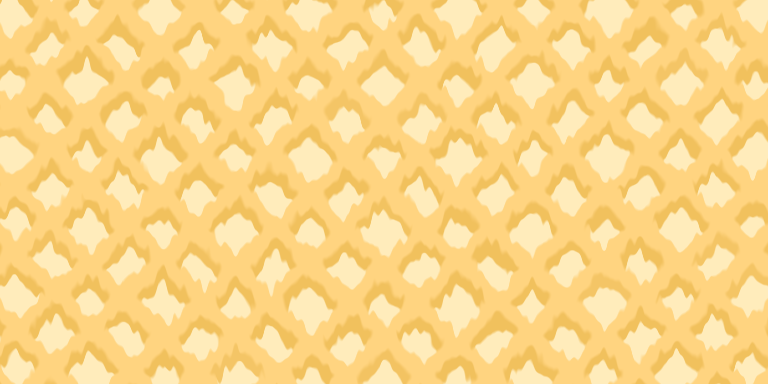
Write a WebGL 2 fragment shader that draws this pattern.

```glsl
#version 300 es
precision highp float;
// Waffle grid: a diagonal lattice of ragged diamond pockets between flat ribs.
// Each pocket is a rounded box in rotated cell space, with a second, smaller
// box for the pale floor that leaves a shadow along the two upper walls.

uniform vec2 u_resolution;
out vec4 outColor;

// Lengths are in canvas heights.
const vec2 PITCH = vec2(0.1953, 0.1927);  // pocket spacing across and down
const float FIRST_ROW = 0.208;            // depth of the reference pocket
const float PINCH = 0.026;                // sideways narrowing toward the bottom
const float BOW = 0.042;                  // upward bend of rows at the sides
const float TOOTH_SIZE = 0.030;           // height of the ragged teeth
const float WOBBLE_SIZE = 0.010;          // slow unevenness of the ribs

// Sizes are in lattice cells.
const float HALF_NARROW = 0.300;          // odd diagonals
const float HALF_WIDE = 0.390;            // even diagonals
const float SIZE_SPREAD = 0.045;          // random change of size
const float CENTRE_SPREAD = 0.030;        // random shift of centre
const float WALL = 0.180;                 // thickness of the upper shadow
const float WALL_SPREAD = 0.060;
const float FLOOR_OVERLAP = 0.022;        // floor covers the lower shadow rim
const float POCKET_ROUND = 0.090;
const float FLOOR_ROUND = 0.060;
const float SHADOW_SOFT = 0.042;
const float FLOOR_SOFT = 0.026;

const vec3 RIB = vec3(1.00, 0.83, 0.50);
const vec3 SHADOW = vec3(0.945, 0.755, 0.365);
const vec3 FLOOR = vec3(1.00, 0.925, 0.735);

float hash(vec2 p) {
  vec3 q = fract(vec3(p.xyx) * 0.1031);
  q += dot(q, q.yzx + 33.33);
  return fract((q.x + q.y) * q.z);
}

float noise(vec2 p) {
  vec2 i = floor(p), f = fract(p);
  f = f * f * (3.0 - 2.0 * f);
  float low = mix(hash(i), hash(i + vec2(1, 0)), f.x);
  float high = mix(hash(i + vec2(0, 1)), hash(i + vec2(1, 1)), f.x);
  return mix(low, high, f.y);
}

float roundedBox(vec2 p, vec2 halfSize, float radius) {
  vec2 d = abs(p) - halfSize + radius;
  return length(max(d, 0.0)) + min(max(d.x, d.y), 0.0) - radius;
}

float fill(float dist, float softness) {
  return 1.0 - smoothstep(-softness, softness, dist);
}

void main() {
  vec2 pos = (gl_FragCoord.xy - vec2(0.5 * u_resolution.x, 0.0)) / u_resolution.y;
  float pixel = 1.0 / (u_resolution.y * PITCH.y);

  // Slight bend of the whole sheet.
  float depth = 1.0 - pos.y;
  vec2 sheet = vec2(pos.x * (1.0 + PINCH * depth),
                    FIRST_ROW - depth * (1.0 + BOW * pos.x * pos.x));

  // Vertical teeth and slow wobble.
  vec2 grain = pos + 7.0;
  sheet.y += TOOTH_SIZE * (noise(grain * vec2(75.0, 22.0)) - 0.5);
  sheet += WOBBLE_SIZE * (vec2(noise(grain * 24.0), noise(grain * 24.0 + 51.0)) - 0.5);

  // Rotated lattice: both upper walls face the positive axes.
  vec2 q = sheet / PITCH;
  vec2 lattice = vec2(q.y + q.x, q.y - q.x);
  vec2 id = floor(lattice + 0.5);
  vec2 local = lattice - id;

  // Variation between pockets.
  vec2 seed = id + 64.0;
  vec2 randomA = vec2(hash(seed), hash(seed + 19.7)) - 0.5;
  vec2 randomB = vec2(hash(seed + 41.3), hash(seed + 73.1)) - 0.5;
  vec2 halfSize = mix(vec2(HALF_WIDE), vec2(HALF_NARROW), mod(id, 2.0));
  halfSize += SIZE_SPREAD * randomA;
  local -= CENTRE_SPREAD * randomB;
  float wall = WALL + WALL_SPREAD * (hash(seed + 5.9) - 0.5);
  float shade = mix(0.75, 1.0, smoothstep(0.0, 0.3, hash(seed + 88.2)));

  // Pocket with its shadow, then the pale floor.
  float pocket = roundedBox(local, halfSize, POCKET_ROUND);
  vec2 floorHalf = halfSize - 0.5 * (wall - FLOOR_OVERLAP);
  vec2 floorCentre = vec2(-0.5 * (wall + FLOOR_OVERLAP));
  float base = roundedBox(local - floorCentre, floorHalf, FLOOR_ROUND);

  vec3 color = mix(RIB, SHADOW, shade * fill(pocket, max(SHADOW_SOFT, pixel)));
  color = mix(color, FLOOR, fill(base, max(FLOOR_SOFT, pixel)));
  outColor = vec4(color, 1.0);
}
```
